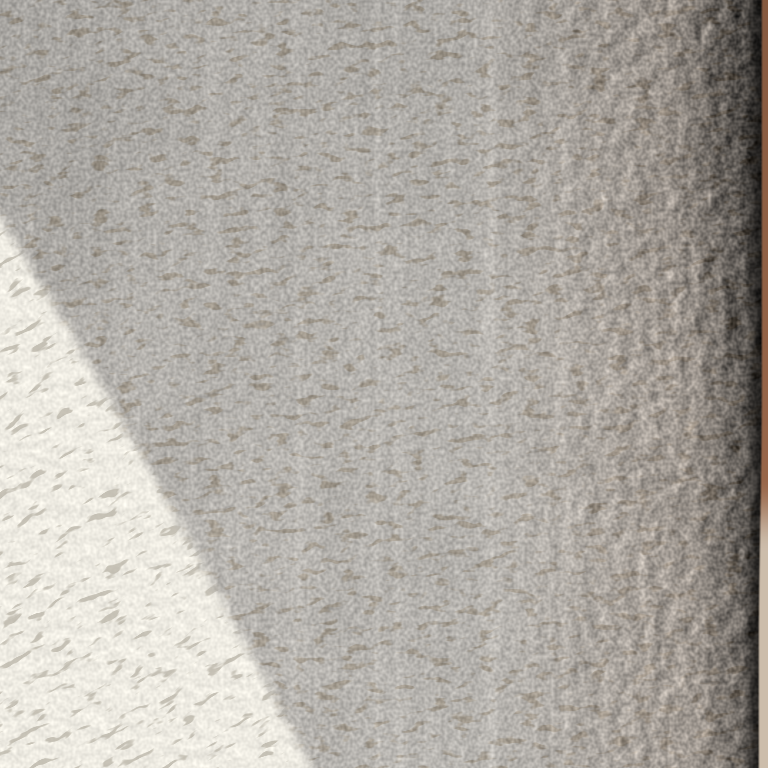
Reproduce this texture procedurally as a Shadertoy shader.

```glsl
vec2 randomDirection(vec2 cell) {
    vec3 p = fract(cell.xyx * vec3(0.1031, 0.1030, 0.0973));
    p += dot(p, p.yzx + 33.33);
    float angle = 6.2832 * fract((p.x + p.y) * p.z);
    return vec2(cos(angle), sin(angle));
}

float gradientNoise(vec2 p) {
    vec2 cell = floor(p), f = fract(p);
    vec2 w = f * f * f * (f * (f * 6.0 - 15.0) + 10.0);
    vec2 right = vec2(1.0, 0.0), up = vec2(0.0, 1.0);
    float a = dot(randomDirection(cell), f);
    float b = dot(randomDirection(cell + right), f - right);
    float c = dot(randomDirection(cell + up), f - up);
    float d = dot(randomDirection(cell + 1.0), f - 1.0);
    return mix(mix(a, b, w.x), mix(c, d, w.x), w.y);
}

float fractalNoise(vec2 p, int octaves) {
    float sum = 0.0, amplitude = 1.0;
    for (int i = 0; i < octaves; i++) {
        sum += amplitude * gradientNoise(p);
        p = mat2(1.6, 0.7, -0.7, 1.6) * p + 17.3;
        amplitude *= 0.55;
    }
    return sum;
}

// Slope of the plaster towards a light at the upper left
float reliefShade(vec2 uv, vec2 scale, vec2 offset) {
    return fractalNoise((uv + offset) * scale, 3) - fractalNoise((uv - offset) * scale, 3);
}

// Thin flecks, longer across than high, tilted by the slope
float flecks(vec2 uv, vec2 scale, float slope, float low, float high) {
    vec2 p = vec2(uv.x, uv.y - slope * uv.x);
    p.y += 0.004 * gradientNoise(uv * 45.0);
    return smoothstep(low, high, fractalNoise(p * scale, 3));
}

float streak(float x, float center, float width) {
    float d = (x - center) / width;
    return exp(-d * d);
}

float verticalStreaks(vec2 uv) {
    const vec3 bands[10] = vec3[10](
        vec3(0.040, 0.006, 0.4), vec3(0.176, 0.005, 0.35),
        vec3(0.300, 0.005, 0.4), vec3(0.388, 0.006, 0.6),
        vec3(0.492, 0.004, 0.8), vec3(0.518, 0.004, 0.6),
        vec3(0.640, 0.007, 1.0), vec3(0.738, 0.006, 0.9),
        vec3(0.788, 0.007, 0.8), vec3(0.821, 0.005, 0.7));
    float x = uv.x + 0.003 * gradientNoise(uv * vec2(3.0, 9.0));
    float sum = 0.45 * gradientNoise(vec2(uv.x * 75.0, uv.y * 2.0))
              + 0.35 * gradientNoise(vec2(uv.x * 28.0 + 9.0, uv.y * 1.2));
    for (int i = 0; i < 10; i++) {
        float fade = 0.75 + 0.7 * gradientNoise(vec2(float(i) * 3.7, uv.y * 5.0));
        sum += bands[i].z * fade * streak(x, bands[i].x, bands[i].y);
    }
    return sum;
}

vec3 shadedWall(vec2 uv, float grain) {
    float side = uv.x + 0.035 * (uv.y - 0.5);
    float roughness = smoothstep(0.58, 0.95, side);
    float light = 0.705 - 0.035 * smoothstep(0.45, 1.0, uv.y);
    light -= 0.025 * smoothstep(0.3, 0.0, uv.x);
    light -= 0.10 * smoothstep(0.62, 0.92, side);
    light -= 0.29 * smoothstep(0.87, 1.0, side);
    light += 0.025 * fractalNoise(uv * vec2(5.0, 9.0), 2);
    light += 0.055 * verticalStreaks(uv) * (1.0 - 0.4 * roughness);
    light += grain * mix(0.12, 0.16, roughness);
    light += reliefShade(uv, vec2(44.0, 33.0), vec2(0.004, -0.002)) * mix(0.025, 0.17, roughness);
    vec3 color = light * mix(vec3(1.015, 1.0, 0.975), vec3(1.04, 0.99, 0.94), roughness);

    // Warm flecks fade where the surface turns rough
    float fleck = flecks(uv, vec2(34.0, 88.0), 0.08, 0.12, 0.48);
    return color - fleck * mix(1.0, 0.55, roughness) * vec3(0.085, 0.105, 0.135);
}

vec3 sunlitWall(vec2 uv, float grain) {
    float light = 0.925 + 0.07 * grain;
    light += 0.04 * reliefShade(uv, vec2(34.0, 60.0), vec2(0.002, 0.004));
    vec3 color = light * vec3(1.012, 1.0, 0.962);
    float fleck = flecks(uv + 5.0, vec2(30.0, 80.0), 0.45, 0.22, 0.48);
    return mix(color, vec3(0.72, 0.70, 0.65), 0.75 * fleck);
}

void mainImage(out vec4 fragColor, in vec2 fragCoord) {
    vec2 uv = fragCoord / iResolution.xy;
    float grain = gradientNoise(uv * vec2(230.0, 210.0))
                + 0.6 * gradientNoise(uv * 137.0 + 31.0);

    // Diagonal boundary of the sunlight
    float boundary = 0.405 - 0.5625 * uv.y + 0.008 * sin(4.36 * uv.y);
    boundary += 0.006 * fractalNoise(uv * 38.0, 2);
    float sun = 1.0 - smoothstep(-0.014, 0.014, uv.x - boundary);
    vec3 color = mix(shadedWall(uv, grain), sunlitWall(uv, grain), sun);

    // Dark crease and narrow trim at the right
    float trimEdge = 0.992 - 0.004 * smoothstep(0.5, 0.15, uv.y);
    color *= 1.0 - 0.6 * smoothstep(0.965, trimEdge, uv.x);
    vec3 brown = vec3(0.58, 0.39, 0.28) * (0.9 + 0.2 * uv.x * (1.0 - uv.y));
    vec3 trim = mix(vec3(0.80, 0.74, 0.67), brown, smoothstep(0.28, 0.38, uv.y));
    color = mix(color, trim, smoothstep(trimEdge - 0.002, trimEdge + 0.002, uv.x));

    fragColor = vec4(clamp(color, 0.0, 1.0), 1.0);
}
```
